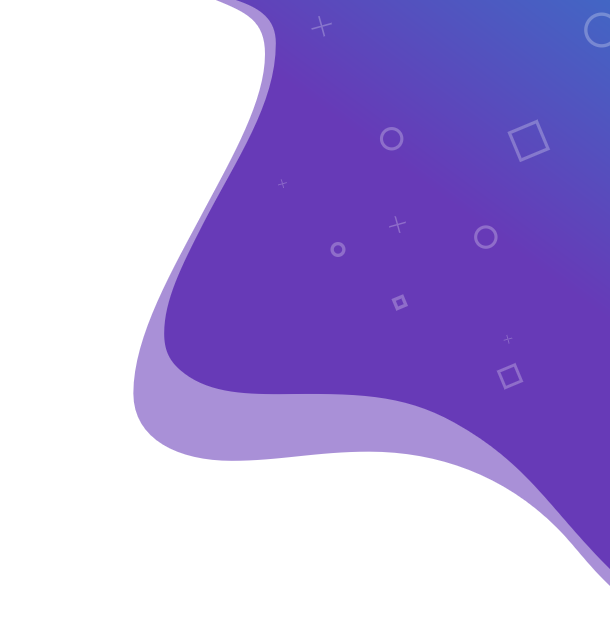
Write a Shadertoy shader that draws this background.

```glsl
// A violet-to-blue wave over a paler wave on white, with faint outlined shapes.
// Each wave edge is a chain of cubic Bezier curves, turned into a signed distance;
// rings, squares and crosses are distance functions drawn in one loop.

// Layout grid: origin at the upper left, y pointing down
const vec2 GRID = vec2(732.0, 768.0);

const vec3 PAPER  = vec3(1.0);
const vec3 PALE   = vec3(0.663, 0.565, 0.843);
const vec3 VIOLET = vec3(0.404, 0.227, 0.718);
const vec3 BLUE   = vec3(0.260, 0.400, 0.770);

const vec2  FADE_DIR    = vec2(0.594, -0.804);
const float FADE_START  = 124.0;
const float FADE_END    = 435.0;
const float SHAPE_ALPHA = 0.26;
const float SQUARE_TILT = -0.395;
const float CROSS_TILT  = -0.27;

const int CURVES = 7;
const int STEPS  = 16;

// Control points; neighbouring curves share their end point
const vec2 FRONT_EDGE[22] = vec2[22](
    vec2(283, 0), vec2(313, 10), vec2(331, 23),
    vec2(331, 52), vec2(331, 125), vec2(283, 192),
    vec2(244, 268), vec2(218, 319), vec2(197, 360),
    vec2(197, 400), vec2(197, 420), vec2(203, 432),
    vec2(215, 443), vec2(246, 471), vec2(290, 473),
    vec2(335, 473), vec2(425, 472), vec2(482, 472),
    vec2(545, 507), vec2(635, 557), vec2(660, 612), vec2(735, 686));

const vec2 BACK_EDGE[22] = vec2[22](
    vec2(259, 0), vec2(296, 15), vec2(318, 25),
    vec2(318, 65), vec2(318, 120), vec2(279, 188),
    vec2(246, 250), vec2(208, 322), vec2(160, 403),
    vec2(160, 472), vec2(160, 528), vec2(215, 553),
    vec2(278, 553), vec2(335, 553), vec2(380, 542),
    vec2(443, 542), vec2(525, 542), vec2(605, 570),
    vec2(668, 633), vec2(690, 655), vec2(705, 678), vec2(735, 706));

// Shapes: centre x, centre y, radius, stroke width
const vec4 RINGS[4] = vec4[4](
    vec4(722, 36, 19, 4), vec4(470, 166.5, 12.2, 3.7),
    vec4(583, 284.5, 12.2, 3.7), vec4(405.6, 299.4, 7, 4));
const vec4 SQUARES[3] = vec4[3](
    vec4(634.5, 169, 17.7, 3.8), vec4(612, 451.5, 10.5, 3.5),
    vec4(479.7, 363, 5.6, 4));
const vec4 CROSSES[4] = vec4[4](
    vec4(386, 31.5, 12.5, 1.9), vec4(477, 269.5, 10.2, 1.7),
    vec4(339, 220.5, 5.2, 1), vec4(609.5, 407, 5.2, 1));

vec2 bezier(vec2 a, vec2 b, vec2 c, vec2 d, float t) {
    float s = 1.0 - t;
    return s * s * s * a + 3.0 * s * t * (s * b + t * c) + t * t * t * d;
}

float segmentDistance(vec2 p, vec2 a, vec2 b) {
    vec2 ab = b - a;
    return length(p - a - ab * clamp(dot(p - a, ab) / dot(ab, ab), 0.0, 1.0));
}

// Signed distance to a wave: negative to the right of its edge
float waveDistance(vec2 p, vec2 edge[22]) {
    float nearest = 1e5;
    float side = 1.0;
    vec2 a = edge[0];
    for (int i = 0; i < CURVES; i++) {
        int k = 3 * i;
        for (int j = 1; j <= STEPS; j++) {
            vec2 b = bezier(edge[k], edge[k + 1], edge[k + 2], edge[k + 3],
                            float(j) / float(STEPS));
            nearest = min(nearest, segmentDistance(p, a, b));
            // Each crossing to the left of p flips the side
            if ((a.y > p.y) != (b.y > p.y)
                && p.x > mix(a.x, b.x, (p.y - a.y) / (b.y - a.y))) side = -side;
            a = b;
        }
    }
    return side * nearest;
}

vec2 tilt(vec2 p, float angle) {
    float c = cos(angle), s = sin(angle);
    return mat2(c, -s, s, c) * p;
}

float ringDistance(vec2 p, vec4 ring) {
    return abs(length(p - ring.xy) - ring.z) - 0.5 * ring.w;
}

float squareDistance(vec2 p, vec4 sq) {
    vec2 q = abs(tilt(p - sq.xy, SQUARE_TILT));
    return abs(max(q.x, q.y) - sq.z) - 0.5 * sq.w;
}

float crossDistance(vec2 p, vec4 plus) {
    vec2 q = abs(tilt(p - plus.xy, CROSS_TILT));
    return max(min(q.x, q.y) - 0.5 * plus.w, max(q.x, q.y) - plus.z);
}

void mainImage(out vec4 fragColor, in vec2 fragCoord) {
    vec2 uv = fragCoord / iResolution.xy;
    vec2 p = vec2(uv.x, 1.0 - uv.y) * GRID;
    float pixel = GRID.y / iResolution.y;

    // Front wave colour with its outlined shapes
    float fade = (dot(p, FADE_DIR) - FADE_START) / (FADE_END - FADE_START);
    vec3 front = mix(VIOLET, BLUE, clamp(fade, 0.0, 1.0));
    float shapes = 1e5;
    for (int i = 0; i < 4; i++) {
        shapes = min(shapes, ringDistance(p, RINGS[i]));
        shapes = min(shapes, crossDistance(p, CROSSES[i]));
        if (i < 3) shapes = min(shapes, squareDistance(p, SQUARES[i]));
    }
    front = mix(front, PAPER, SHAPE_ALPHA * clamp(0.5 - shapes / pixel, 0.0, 1.0));

    // Layers from back to front
    vec3 color = mix(PAPER, PALE, clamp(0.5 - waveDistance(p, BACK_EDGE) / pixel, 0.0, 1.0));
    color = mix(color, front, clamp(0.5 - waveDistance(p, FRONT_EDGE) / pixel, 0.0, 1.0));
    fragColor = vec4(color, 1.0);
}
```
